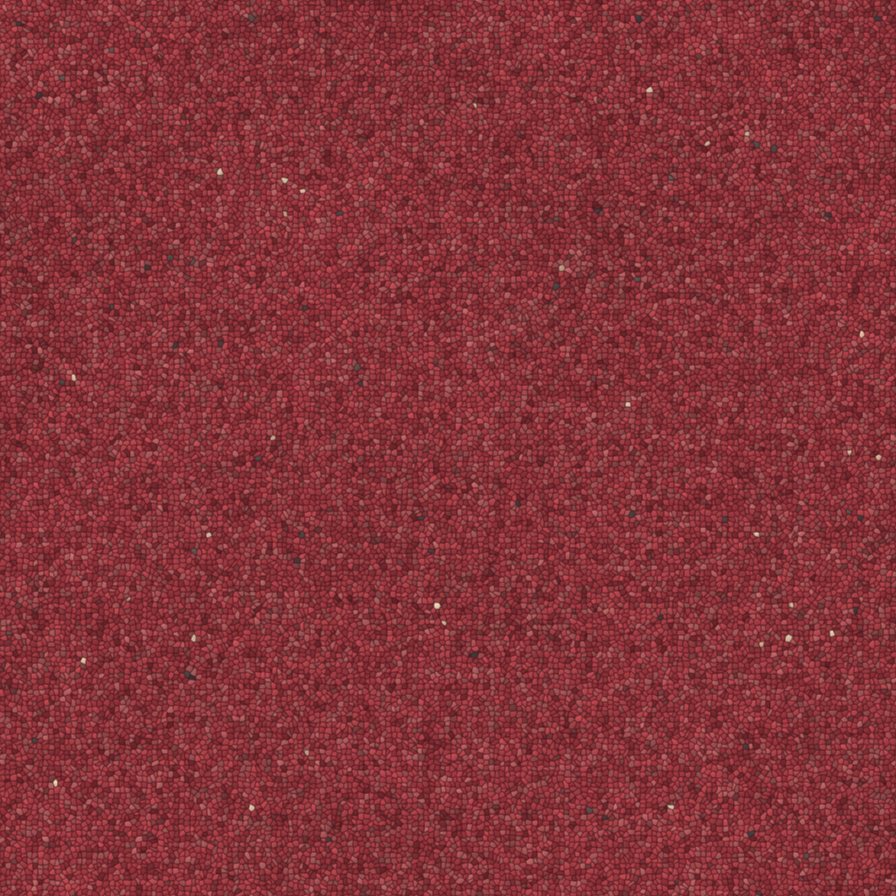
Reproduce this texture procedurally as a three.js fragment shader.

```glsl
// Fine crushed red gravel: tightly packed angular grains with rare pale and dark chips.
varying vec2 vUv;

vec3 hash3(vec2 p) {
  vec3 q = fract(p.xyx * vec3(0.1031, 0.1030, 0.0973));
  q += dot(q, q.yxz + 33.33);
  return fract((q.xxy + q.yzz) * q.zyx);
}

// Broad, faint unevenness of the bed.
float bedTone(vec2 uv) {
  float wave = sin(uv.x * 9.0 + 2.0 * sin(uv.y * 7.0));
  wave += sin(uv.y * 13.0 + 1.7 * sin(uv.x * 11.0 + 1.0));
  wave += 0.7 * sin(dot(uv, vec2(31.0, -23.0)) + 2.0 * sin(uv.y * 19.0));
  return 1.0 + 0.012 * wave;
}

// Colour of one grain, chosen by its cell.
vec3 grainColour(vec2 cell) {
  vec3 pick = hash3(cell + 71.0);
  vec3 kind = hash3(cell + 193.0);
  vec3 colour = mix(vec3(0.54, 0.18, 0.21), vec3(0.70, 0.27, 0.30), pick.x);
  vec3 dusty = mix(vec3(0.54, 0.29, 0.29), vec3(0.73, 0.41, 0.41), pick.z);
  colour = mix(colour, dusty, 0.85 * smoothstep(0.62, 0.95, pick.y));
  colour *= 1.0 - 0.22 * step(0.88, kind.y);
  if (kind.x > 0.9982) colour = mix(vec3(0.76, 0.58, 0.49), vec3(0.86, 0.79, 0.68), pick.x);
  if (kind.x < 0.0016) colour = mix(vec3(0.22, 0.20, 0.21), vec3(0.40, 0.34, 0.32), pick.x);
  return colour;
}

// Cellular packing, each cell stretched along its own direction.
vec3 gravel(vec2 uv) {
  vec2 p = uv * 165.0;
  vec2 base = floor(p);
  vec2 nearCell = base;
  vec2 nearOffset = vec2(0.0);
  float nearest = 8.0;
  float second = 8.0;
  for (int y = -1; y <= 1; y++) {
    for (int x = -1; x <= 1; x++) {
      vec2 cell = base + vec2(float(x), float(y));
      vec3 seed = hash3(cell);
      vec2 offset = p - cell - 0.5 - 0.8 * (seed.xy - 0.5);
      float angle = 6.2832 * seed.z;
      vec2 axis = vec2(cos(angle), sin(angle));
      vec2 local = vec2(dot(offset, axis), dot(offset, vec2(-axis.y, axis.x)));
      float d = length(local * vec2(0.85, 1.18));
      if (d < nearest) {
        second = nearest;
        nearest = d;
        nearCell = cell;
        nearOffset = offset;
      } else {
        second = min(second, d);
      }
    }
  }

  // Tilted faces, lit from the upper left, above dark crevices.
  vec2 tilt = hash3(nearCell + 37.0).xy - 0.5;
  float light = 1.0 + 0.16 * dot(nearOffset, vec2(-0.6, 0.8) + tilt) + 0.12 * tilt.y;
  float body = smoothstep(0.0, 0.32, second - nearest);
  vec3 grain = grainColour(nearCell) * light;
  vec3 crevice = mix(vec3(0.33, 0.10, 0.12), grain * 0.6, 0.5);
  return mix(crevice, grain, body);
}

void main() {
  // Four nearby samples smooth the grain edges.
  vec3 colour = vec3(0.0);
  for (int i = 0; i < 4; i++) {
    vec2 corner = vec2(mod(float(i), 2.0), floor(float(i) * 0.5)) - 0.5;
    colour += 0.25 * gravel(vUv + corner * 0.001);
  }
  gl_FragColor = vec4(colour * bedTone(vUv), 1.0);
}
```
